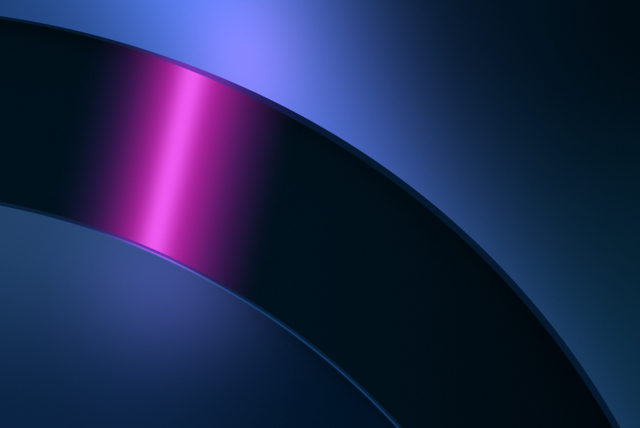
Reproduce this background procedurally as a Shadertoy shader.

```glsl
float hash(vec2 p) {
    return fract(sin(dot(p, vec2(127.1, 311.7))) * 43758.5453);
}

float glow(vec2 offset, vec2 size) {
    vec2 q = offset / size;
    return exp(-dot(q, q));
}

// Lit wall above the band
vec3 outerWall(vec2 p) {
    vec3 right = mix(vec3(0.02, 0.15, 0.22), vec3(0.0, 0.07, 0.12), smoothstep(0.1, 0.95, p.y));
    vec3 color = mix(vec3(0.1, 0.24, 0.44), right, smoothstep(0.3, 1.1, p.x));
    float beam = (p.x - 0.62 - 0.5 * (0.85 - p.y)) / 0.35;
    color += vec3(0.26, 0.28, 0.56) * exp(-beam * beam);
    color += vec3(0.2, 0.06, 0.1) * glow(p - vec2(0.57, 0.84), vec2(0.14, 0.2));
    return color * (1.0 - 0.3 * smoothstep(1.2, 1.5, p.x) * smoothstep(0.5, 1.0, p.y));
}

// Softer wall below the band
vec3 innerWall(vec2 p, float edge) {
    vec3 color = mix(vec3(0.04, 0.14, 0.27), vec3(0.13, 0.26, 0.42), smoothstep(0.0, 0.5, p.y));
    color = mix(color, vec3(0.0, 0.08, 0.16), smoothstep(0.25, 0.85, p.x));
    color += vec3(0.14, 0.09, 0.22) * glow(p - vec2(0.41, 0.34), vec2(0.22, 0.2));
    return color * (1.0 - 0.35 * exp(edge / 0.025) * smoothstep(0.4, 0.75, p.x));
}

// Dark band with a slanted magenta reflection
vec3 bandSurface(vec2 p, float u, float edge) {
    vec3 color = mix(vec3(0.0, 0.07, 0.115), vec3(0.0, 0.04, 0.07), smoothstep(0.7, 1.4, p.x));
    color *= 1.0 - 0.5 * exp(edge / 0.04);
    float side = u < 0.0 ? 0.125 : 0.15;
    float sheen = exp(-pow(abs(u) / side, 2.0)) * (1.0 - smoothstep(0.2, 0.29, abs(u)));
    color += vec3(0.02, 0.005, 0.07) * (1.0 - smoothstep(0.12, 0.28, abs(u)));
    color = mix(color, vec3(0.75, 0.13, 0.66), sheen);
    float core = exp(-pow(abs(u) / 0.04, 2.0));
    return color + vec3(0.18, 0.22, 0.28) * core;
}

void mainImage(out vec4 fragColor, in vec2 fragCoord) {
    vec2 p = fragCoord / iResolution.y;
    float aa = 0.8 / iResolution.y;

    // Signed distances to the two arcs and to the reflection axis
    float outer = length(p - vec2(-0.255, -0.9775)) - 1.96 - 0.006 * sin(3.2 * (p.x - 0.8));
    float inner = length(p - vec2(-0.3226, -1.1464)) - 1.706;
    float u = p.x - 0.453 - 0.23 * (p.y - 0.834);

    vec3 color = bandSurface(p, u, outer);

    // Outer rim
    float tint = exp(-pow(abs(u) / 0.13, 2.0));
    float width = mix(0.007, 0.016, smoothstep(0.1, 0.8, p.x));
    vec3 rim = mix(vec3(0.015, 0.1, 0.19), vec3(0.45, 0.2, 0.68), tint);
    rim += vec3(0.06, 0.0, 0.1) * glow(p - vec2(0.6, 0.78), vec2(0.12));
    color = mix(color, rim, smoothstep(-aa, aa, outer + width));
    color = mix(color, outerWall(p), smoothstep(-aa, aa, outer));

    // Inner rim and its thin highlight
    vec3 lip = mix(vec3(0.03, 0.12, 0.24), vec3(0.42, 0.2, 0.68), tint);
    color = mix(color, lip, smoothstep(aa, -aa, inner));
    color = mix(color, innerWall(p, inner), smoothstep(aa, -aa, inner + 0.009));
    float line = exp(-pow(abs(inner + 0.008) / 0.0025, 2.0)) * smoothstep(0.1, 0.45, p.x);
    color += mix(vec3(0.03, 0.14, 0.22), vec3(0.25, 0.18, 0.3), tint) * line;

    // Fine grain against banding
    color += (hash(p) - 0.5) * 0.008;
    fragColor = vec4(clamp(color, 0.0, 1.0), 1.0);
}
```
